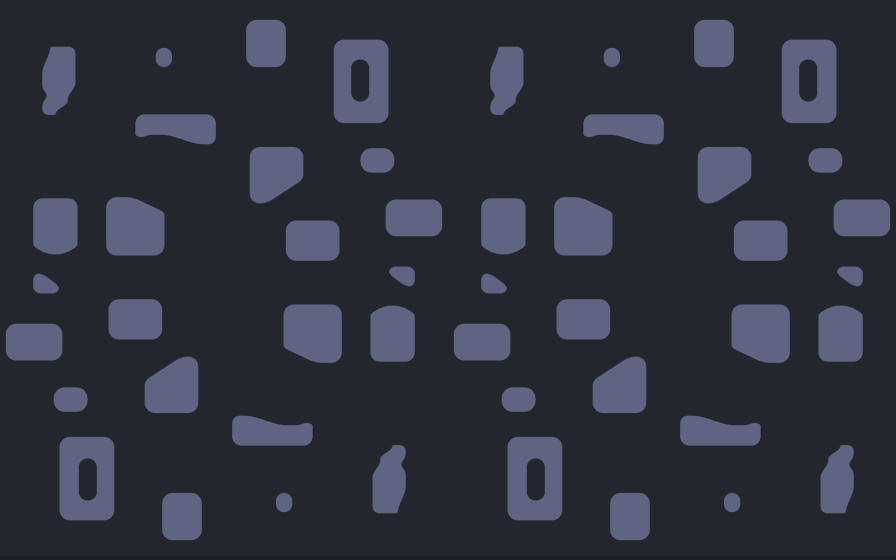
This pattern is drawn by a WebGL 2 fragment shader. Its source:

```glsl
#version 300 es
precision highp float;
// Worn slate-blue stones scattered on a dark ground, two tiles across and one down.
// Each tile holds twelve shapes and the same twelve turned by half a circle,
// built from rounded boxes that are trimmed by straight or curved edges.

uniform vec2 u_resolution;
out vec4 outColor;

const vec2 TILE = vec2(384.0, 480.0); // canvas height is 480 units

// Distance to a rounded box given as left, top, right, bottom
float roundBox(vec2 p, vec4 b, float radius) {
    vec2 q = abs(p - 0.5 * (b.xy + b.zw)) - 0.5 * (b.zw - b.xy) + radius;
    return length(max(q, 0.0)) + min(max(q.x, q.y), 0.0) - radius;
}

// Intersection with softened corners
float softMax(float a, float b, float k) {
    float h = max(k - abs(a - b), 0.0) / k;
    return max(a, b) + 0.25 * h * h * k;
}

// Distance to the side of a line through point a, along its outward normal
float cut(vec2 p, vec2 a, vec2 normal) {
    return dot(p - a, normalize(normal));
}

// Tall pebble with wavy, tapering sides
float pebble(vec2 p) {
    float dip = (p.y - 82.0) / 5.0;
    float left = 36.0 + 7.0 * (1.0 - smoothstep(40.0, 64.0, p.y)) + 4.0 * exp(-dip * dip);
    float right = 65.0 - 7.0 * smoothstep(70.0, 86.0, p.y) - 10.0 * smoothstep(87.0, 97.0, p.y);
    float sides = 0.85 * max(left - p.x, p.x - right);
    return softMax(roundBox(p, vec4(35.0, 40.0, 65.5, 98.5), 7.0), sides, 2.0);
}

// Long slab with an eroded underside
float slab(vec2 p) {
    float lump = (p.x - 121.0) / 5.0;
    float under = 115.5 + 8.5 * smoothstep(138.0, 176.0, p.x) + 2.0 * exp(-lump * lump);
    return softMax(roundBox(p, vec4(116.0, 98.0, 185.0, 124.5), 8.0), 0.95 * (p.y - under), 2.0);
}

// Half of the tile's shapes, y pointing down
float stones(vec2 p) {
    float d = min(pebble(p), slab(p));

    // Whole stones
    d = min(d, roundBox(p, vec4(133.5, 41.0, 147.5, 57.5), 7.0));
    d = min(d, roundBox(p, vec4(211.0, 17.0, 245.0, 57.5), 9.0));
    d = min(d, roundBox(p, vec4(309.0, 127.0, 338.0, 148.0), 9.5));
    d = min(d, roundBox(p, vec4(245.0, 189.0, 291.0, 223.5), 9.0));
    d = min(d, roundBox(p, vec4(330.5, 171.0, 379.0, 202.5), 9.0));

    // Block with a slot
    float slot = roundBox(p, vec4(301.0, 51.0, 316.5, 87.0), 7.5);
    d = min(d, max(roundBox(p, vec4(286.0, 34.0, 333.0, 105.5), 9.0), -slot));

    // Chipped stones
    float chip = cut(p, vec2(259.5, 154.0), vec2(17.0, 26.0));
    d = min(d, softMax(roundBox(p, vec4(214.0, 126.0, 260.0, 174.5), 9.0), chip, 4.0));
    chip = cut(p, vec2(141.0, 182.0), vec2(12.0, -25.0));
    d = min(d, softMax(roundBox(p, vec4(91.0, 169.0, 141.0, 219.0), 9.0), chip, 3.0));
    chip = cut(p, vec2(51.0, 245.5), vec2(12.0, -16.0));
    d = min(d, softMax(roundBox(p, vec4(28.5, 234.0, 51.0, 251.5), 6.0), chip, 4.0));

    // Stone with both lower corners bevelled
    chip = cut(vec2(abs(p.x - 47.5), p.y), vec2(18.5, 211.5), vec2(7.0, 12.5));
    float body = roundBox(p, vec4(28.5, 170.0, 66.5, 218.0), 8.0);
    float lower = roundBox(p, vec4(28.5, 190.0, 66.5, 218.0), 0.0);
    return min(d, softMax(min(body, lower), chip, 3.0));
}

void main() {
    float pixel = TILE.y / u_resolution.y;
    vec2 p = gl_FragCoord.xy * pixel;
    p.y = TILE.y - p.y;
    vec2 q = vec2(mod(p.x, TILE.x), p.y);

    // Shapes and their half-turn copies
    float d = min(stones(q), stones(TILE - q));

    vec3 ground = vec3(0.143, 0.148, 0.178);
    vec3 stone = vec3(0.374, 0.392, 0.510);
    vec3 seam = vec3(0.135, 0.110, 0.160);

    // Faint seam along the bottom edge
    ground = mix(ground, seam, smoothstep(-0.5, 0.5, (p.y - 476.5) / pixel));
    vec3 color = mix(stone, ground, smoothstep(-0.7, 0.7, d / pixel));
    outColor = vec4(color, 1.0);
}
```
